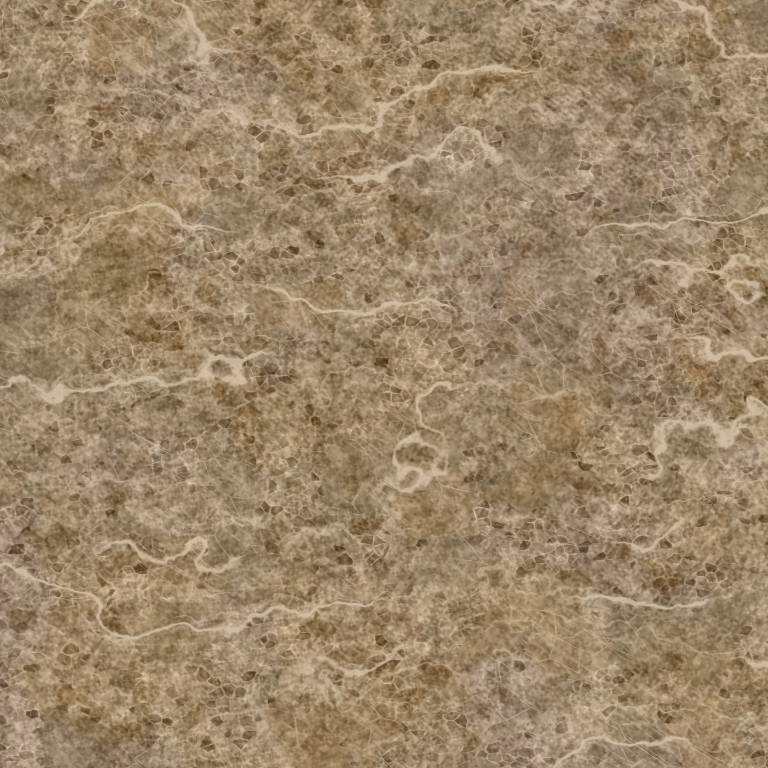
Give the GLSL for this texture, as a WebGL 1 fragment shader.

```glsl
precision highp float;
// Brown brecciated marble: angular stone fragments, gritty matrix and pale broken veins.
uniform vec2 u_resolution;

// Colours: a mean tone and the tints that shift it
const vec3 STONE = vec3(0.610, 0.530, 0.418);
const vec3 OCHRE_TINT = vec3(0.014, -0.001, -0.018);
const vec3 OLIVE_TINT = vec3(-0.010, -0.003, -0.006);
const vec3 VIOLET_TINT = vec3(-0.012, -0.012, 0.014);
const vec3 VEIN_COLOR = vec3(0.83, 0.76, 0.66);

// Cells per canvas height
const float LARGE_SCALE = 13.0;
const float MEDIUM_SCALE = 34.0;
const float SMALL_SCALE = 78.0;
const float CRACK_SCALE = 30.0;
const float MOTTLE_SCALE = 62.0;
const float GRAIN_SCALE = 290.0;
const float VEIN_ROWS = 11.0;

// Strengths
const float MOTTLE_DEPTH = 0.30;
const float GRAIN_DEPTH = 0.20;
const float VEIN_STRENGTH = 0.85;

float hash(vec2 p) {
  return fract(sin(dot(p, vec2(127.1, 311.7))) * 43758.5453);
}

float noise(vec2 p) {
  vec2 i = floor(p);
  vec2 f = fract(p);
  f = f * f * (3.0 - 2.0 * f);
  return mix(mix(hash(i), hash(i + vec2(1.0, 0.0)), f.x),
             mix(hash(i + vec2(0.0, 1.0)), hash(i + vec2(1.0)), f.x), f.y);
}

float fbm(vec2 p) {
  float sum = 0.0;
  float weight = 0.533;
  for (int i = 0; i < 4; i++) {
    sum += weight * noise(p);
    p = mat2(1.6, 1.2, -1.2, 1.6) * p + 17.3;
    weight *= 0.5;
  }
  return sum;
}

// Voronoi cells: x = gap to the border, y and z = random values of the cell
vec3 cells(vec2 p) {
  vec2 base = floor(p);
  vec2 owner = base;
  float nearest = 8.0;
  float second = 8.0;
  for (int y = -1; y <= 1; y++) {
    for (int x = -1; x <= 1; x++) {
      vec2 cell = base + vec2(float(x), float(y));
      vec2 seed = cell + vec2(hash(cell), hash(cell + 41.7));
      float d = distance(p, seed);
      if (d < nearest) {
        second = nearest;
        nearest = d;
        owner = cell;
      } else {
        second = min(second, d);
      }
    }
  }
  return vec3(second - nearest, hash(owner + 7.9), hash(owner + 23.1));
}

// Coverage of the share of cells that are solid fragments, shrunk by a margin
float fragment(vec3 cell, float share, float margin, float blur) {
  return step(cell.y, share) * smoothstep(margin - blur, margin + blur, cell.x);
}

// Thin line around zero
float line(float offset, float width) {
  return 1.0 - smoothstep(0.0, width, abs(offset));
}

// Nearly level broken veins in jittered rows: x = sharp line, y = feathered halo
vec2 levelVeins(vec2 p, float rows, float wobble, float width) {
  float height = p.y * rows + wobble;
  float row = floor(height);
  float offset = fract(height) - 0.5;
  float present = smoothstep(0.50, 0.72, noise(vec2(p.x * 5.0 + hash(vec2(row, 3.0)) * 40.0, row * 7.0)));
  float halo = smoothstep(-0.30, 0.0, offset) * (1.0 - smoothstep(0.0, 0.10, offset));
  return vec2(line(offset, width * (0.4 + present)), halo) * present;
}

void main() {
  vec2 p = gl_FragCoord.xy / u_resolution.y;
  float pixel = 1.0 / u_resolution.y;
  vec2 jag = vec2(fbm(p * 38.0), fbm(p * 38.0 + 61.0)) - 0.5;
  vec2 q = p + jag * 0.020;
  vec2 turned = mat2(0.82, 0.57, -0.57, 0.82) * p;

  // Matrix: slight drift, mottling and sharp grit
  float broad = fbm(p * vec2(5.0, 8.0) + 5.0);
  float mottle = fbm(q * vec2(0.85, 1.1) * MOTTLE_SCALE);
  float grain = noise(turned * GRAIN_SCALE) - 0.5;
  float coarseGrain = noise(turned * GRAIN_SCALE * 0.55 + 31.0) - 0.5;
  float tone = (broad - 0.5) * 0.06 + (mottle - 0.5) * MOTTLE_DEPTH;
  tone += (grain + 0.5 * coarseGrain) * GRAIN_DEPTH;

  // Fragments of three sizes
  vec3 large = cells(q * vec2(0.85, 1.0) * LARGE_SCALE);
  vec3 medium = cells((p + jag * 0.014) * vec2(0.85, 1.1) * MEDIUM_SCALE + 13.0);
  vec3 small = cells((p + jag * 0.010) * vec2(0.85, 1.1) * SMALL_SCALE + 37.0);
  float largeMask = fragment(large, 0.30, 0.06, LARGE_SCALE * pixel);
  float mediumMask = fragment(medium, 0.36, 0.12, MEDIUM_SCALE * pixel);
  float smallMask = fragment(small, 0.42, 0.16, SMALL_SCALE * pixel);
  mediumMask *= 1.0 - 0.8 * largeMask;
  smallMask *= 1.0 - 0.75 * max(largeMask, mediumMask);
  tone = mix(tone, tone * 0.8 - 0.035 + 0.03 * (large.z - 0.5), largeMask);
  tone -= mediumMask * mix(-0.01, 0.10, medium.z);
  tone -= smallMask * mix(0.0, 0.17, small.z);

  // Pale cement between the small stones
  float cement = line(small.x, 0.10 + SMALL_SCALE * pixel) * smoothstep(0.40, 0.60, fbm(p * 17.0 + 11.0));
  tone += 0.075 * cement * (1.0 - 0.7 * largeMask);

  // Tints: ochre or olive fragments, violet-grey clouds
  vec3 color = STONE + tone;
  color += OCHRE_TINT * smoothstep(0.46, 0.64, fbm(p * 9.0 + 83.0));
  color += mix(OLIVE_TINT, OCHRE_TINT, step(0.68, large.z)) * largeMask;
  color += mix(OLIVE_TINT, OCHRE_TINT, step(0.7, medium.z)) * mediumMask;
  float cloud = smoothstep(0.54, 0.68, fbm(p * vec2(6.0, 10.0) + 47.0));
  color += VIOLET_TINT * cloud;

  // Straight hairline cracks, densest inside large fragments
  vec2 slant = turned + jag * 0.006;
  float crackGap = cells(slant * vec2(0.55, 1.25) * CRACK_SCALE).x;
  float cracks = line(crackGap, 0.03 + CRACK_SCALE * pixel);
  float threads = line(noise(slant * vec2(14.0, 75.0)) - 0.5, 0.12);
  float patches = smoothstep(0.42, 0.60, fbm(p * 16.0 + 29.0));
  float hairlines = max(cracks, threads * 0.7) * patches;
  color = mix(color, VEIN_COLOR, hairlines * (0.20 + 0.25 * max(largeMask, cloud)));

  // Faint upright bands
  float bands = smoothstep(0.62, 0.80, noise(q * vec2(22.0, 5.0) + 71.0));
  color += bands * 0.035;

  // White veins with a feathered edge, and finer wisps
  float sway = 3.0 * (fbm(p * vec2(5.0, 6.0) + 19.0) - 0.5) + jag.y * 0.35;
  vec2 vein = levelVeins(p, VEIN_ROWS, sway, 0.035 + VEIN_ROWS * pixel);
  vec2 wisp = levelVeins(p + 3.7, VEIN_ROWS * 2.3, sway * 1.6 + jag.y, 0.07 + VEIN_ROWS * 2.3 * pixel);
  float feather = smoothstep(0.45, 0.70, fbm(q * vec2(55.0, 95.0) + 7.0));
  float white = vein.x + 0.45 * wisp.x + feather * (0.45 * vein.y + 0.25 * wisp.y);
  color = mix(color, VEIN_COLOR, clamp(white, 0.0, 1.0) * VEIN_STRENGTH);

  gl_FragColor = vec4(clamp(color, 0.0, 1.0), 1.0);
}
```
